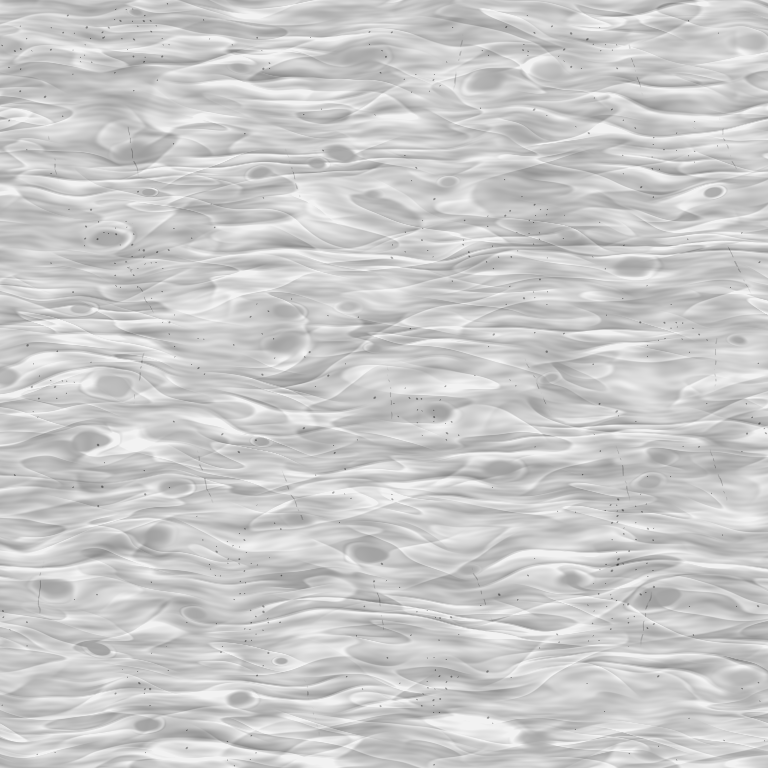
Reproduce this texture procedurally as a WebGL 2 fragment shader.

```glsl
#version 300 es
precision highp float;
// Pale grey wood veneer: flowing, crossing grain, oval knots, specks and hairline cracks.

uniform vec2 u_resolution;
out vec4 fragColor;

float hash(vec2 p) {
    vec3 q = fract(vec3(p.xyx) * 0.1031);
    q += dot(q, q.yzx + 33.33);
    return fract((q.x + q.y) * q.z);
}

vec2 hash2(vec2 p) {
    return vec2(hash(p + 17.3), hash(p + 61.7));
}

float slope(vec2 corner, vec2 offset) {
    float angle = 6.2832 * hash(corner);
    return dot(vec2(cos(angle), sin(angle)), offset);
}

// Gradient noise, centred on one half
float noise(vec2 p) {
    vec2 i = floor(p), f = fract(p), e = vec2(1, 0);
    vec2 u = f * f * f * (f * (f * 6.0 - 15.0) + 10.0);
    float low = mix(slope(i, f), slope(i + e, f - e), u.x);
    float high = mix(slope(i + e.yx, f - e.yx), slope(i + 1.0, f - 1.0), u.x);
    return 0.5 + 0.75 * mix(low, high, u.y);
}

float fbm(vec2 p) {
    float sum = 0.0, gain = 0.55;
    for (int i = 0; i < 3; i++) {
        sum += gain * noise(p);
        p = p * 2.03 + vec2(13.7, 7.1);
        gain *= 0.55;
    }
    return sum - 0.5;
}

// Returns grain bend, dark core, pale rim and thin dark outline.
vec4 knots(vec2 p) {
    vec2 grid = vec2(7.0, 9.0), cell = floor(p * grid);
    vec4 result = vec4(0.0);
    float wobble = 0.5 * (noise(p * vec2(35.0, 60.0)) - 0.5);
    for (int y = -1; y <= 1; y++) {
        for (int x = -1; x <= 1; x++) {
            vec2 id = cell + vec2(x, y);
            if (hash(id + 5.0) > 0.78) continue;
            vec2 d = p - (id + hash2(id)) / grid;
            float size = mix(0.008, 0.028, pow(hash(id + 29.0), 1.4));
            d.y += d.x * 0.3 * (hash(id + 41.0) - 0.5);
            float q = length(d / (size * vec2(1.0, 0.5))) + wobble;
            float clarity = hash(id + 83.0);
            float core = 1.0 - smoothstep(mix(0.3, 0.85, clarity), mix(1.5, 1.08, clarity), q);
            float side = smoothstep(-0.5, 0.9, dot(d / size, hash2(id + 53.0) * 2.0 - 1.0));
            float rim = exp(-pow((q - 1.3) / 0.16, 2.0)) * clarity * side;
            float outline = exp(-pow((q - 1.55) / 0.1, 2.0)) * clarity * side;
            result.x += d.y * exp(-0.3 * q * q);
            result.yzw = max(result.yzw, vec3(core * mix(0.5, 0.9, hash(id + 97.0)), rim, outline));
        }
    }
    return result;
}

// Tiny dark flecks, gathered in clusters
float specks(vec2 p) {
    vec2 id = floor(p * 130.0);
    vec2 d = fract(p * 130.0) - 0.3 - 0.4 * hash2(id);
    d.x += d.y * (hash(id + 7.0) - 0.5);
    float radius = mix(0.04, 0.2, pow(hash(id + 3.0), 3.0));
    float present = step(hash(id + 11.0), 0.2 * smoothstep(0.58, 0.85, noise(p * 8.0 + 4.0)) + 0.012);
    return present * (1.0 - smoothstep(radius * 0.3, radius + 0.13, length(d)));
}

// Faint, broken cracks that cross the grain
float cracks(vec2 p) {
    vec2 grid = vec2(9.0, 7.0), id = floor(p * grid);
    vec2 d = (fract(p * grid) - 0.3 - 0.4 * hash2(id + 9.0)) / grid;
    float bend = d.y * 0.8 * (hash(id + 2.0) - 0.3) + 5.0 * d.y * d.y * (hash(id + 4.0) - 0.5);
    float line = 1.0 - smoothstep(0.0002, 0.0014, abs(d.x + bend + 0.004 * (noise(p * 70.0) - 0.5)));
    float span = 1.0 - smoothstep(0.02, 0.04, abs(d.y));
    return line * span * smoothstep(0.4, 0.6, noise(p * vec2(70.0, 150.0))) * step(hash(id + 15.0), 0.4);
}

void main() {
    vec2 p = gl_FragCoord.xy / u_resolution;
    vec4 knot = knots(p);

    // Bend the grain gently, and around the knots
    vec2 w = p;
    w.y += 0.035 * (noise(p * vec2(4.0, 8.0)) - 0.5) + 0.016 * (noise(p * vec2(11.0, 20.0)) - 0.5);
    w.y -= 0.7 * knot.x;

    // Soft bands, streaks and fine fibres
    float tone = 0.768;
    tone += 0.16 * fbm(w * vec2(3.5, 11.0));
    tone += 0.44 * fbm(w * vec2(9.0, 50.0) + 31.0);
    tone += 0.08 * (noise(w * vec2(24.0, 190.0)) - 0.5);

    // Growth ridges: pale below a crisp dark edge
    float ridge = fract(w.y * 42.0 + 2.8 * noise(w * vec2(4.0, 13.0) + 8.0));
    float ridgeMask = smoothstep(0.48, 0.72, noise(w * vec2(4.0, 17.0) + 50.0));
    float pale = pow(ridge, 3.5) * (1.0 - smoothstep(0.9, 1.0, ridge));
    float dark = pow(1.0 - ridge, 5.0) * smoothstep(0.0, 0.08, ridge);
    tone += ridgeMask * (0.23 * pale - 0.17 * dark);

    // Creases at crossing slants, bright on one side
    for (int i = 0; i < 4; i++) {
        float k = float(i);
        vec2 s = vec2(w.x, w.y + w.x * (0.16 * k - 0.24)) + k * 3.7;
        float side = noise(s * vec2(5.0 + k, 24.0 + 5.0 * k)) - 0.5;
        float crease = exp(-15.0 * abs(side)) * mix(-0.45, 1.0, smoothstep(-0.025, 0.025, side));
        tone += 0.13 * crease * smoothstep(0.42, 0.68, noise(s * vec2(6.0, 15.0) + 22.0));
    }

    // Knots and surface wear
    tone += 0.1 * knot.z - 0.06 * knot.w;
    tone = mix(tone, 0.63 + 0.05 * (noise(w * vec2(30.0, 120.0)) - 0.5), knot.y);
    tone = clamp(tone, 0.56, 0.95);
    tone -= 0.3 * specks(p) + 0.14 * cracks(p);

    fragColor = vec4(vec3(tone), 1.0);
}
```
